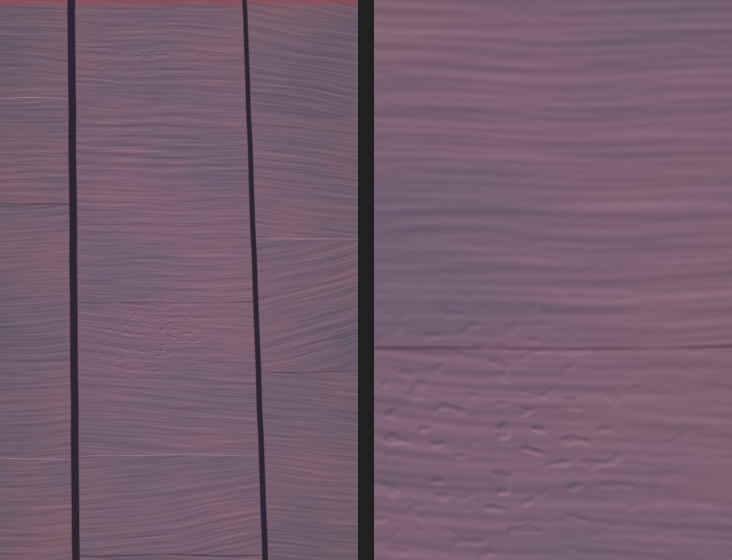
Left, the full canvas; right, a detail of the centre.
This texture is drawn by a WebGL 2 fragment shader. Its source:

```glsl
#version 300 es
precision highp float;
// Painted wooden boards: mauve brushed grain, two dark gaps and fine end joints.
uniform vec2 u_resolution;
out vec4 outColor;

const float ASPECT = 0.6406;
const float TAU = 6.2831853;
const vec3 PAINT_DARK = vec3(0.385, 0.305, 0.355);
const vec3 PAINT_LIGHT = vec3(0.565, 0.455, 0.545);
const vec3 GAP_DARK = vec3(0.18, 0.145, 0.195);
const vec3 GAP_RIM = vec3(0.33, 0.24, 0.30);
const vec3 JOINT_LIGHT = vec3(0.68, 0.52, 0.58);
const vec3 JOINT_DARK = vec3(0.26, 0.19, 0.24);
const vec3 TOP_GLOW = vec3(0.58, 0.29, 0.34);

// Joints: board index, height, tone (light > 0 > dark), grain slope above it
const int JOINT_COUNT = 10;
const vec4 JOINTS[JOINT_COUNT] = vec4[](
  vec4(0, 0.181, 0.65, 0.06), vec4(0, 0.637, -0.7, 0.0), vec4(0, 0.824, 0.9, -0.04),
  vec4(1, 0.008, -0.7, 0.13), vec4(1, 0.186, 0.6, -0.07), vec4(1, 0.461, -0.45, -0.02),
  vec4(1, 0.820, 0.15, -0.03), vec4(2, 0.336, -0.45, 0.24), vec4(2, 0.573, 0.75, -0.12),
  vec4(2, 0.790, -0.12, -0.16));

vec2 hashGradient(vec2 cell) {
  vec3 q = fract(vec3(cell.xyx) * vec3(0.1031, 0.1030, 0.0973));
  q += dot(q, q.yzx + 33.33);
  float angle = TAU * fract((q.x + q.y) * q.z);
  return vec2(cos(angle), sin(angle));
}

float gradientNoise(vec2 p) {
  vec2 i = floor(p), f = p - i;
  vec2 u = f * f * f * (f * (f * 6.0 - 15.0) + 10.0);
  float a = dot(hashGradient(i), f);
  float b = dot(hashGradient(i + vec2(1, 0)), f - vec2(1, 0));
  float c = dot(hashGradient(i + vec2(0, 1)), f - vec2(0, 1));
  float d = dot(hashGradient(i + vec2(1, 1)), f - vec2(1, 1));
  return mix(mix(a, b, u.x), mix(c, d, u.x), u.y);
}

// Soft elliptical spot, 1 at its center
float spot(vec2 p, vec2 center, vec2 radius) {
  vec2 d = (p - center) / radius;
  return exp(-dot(d, d));
}

// Height of the paint: brush lines, growth ripples and small pits
float relief(vec2 p, float midX, float slope, float seed) {
  float dx = p.x - midX;
  float v = p.y - slope * dx - (0.15 + slope) * dx * dx;
  v += 0.008 * gradientNoise(p * vec2(7, 9) + seed);
  float brush = gradientNoise(vec2(p.x * 5.0 + seed, v * 95.0));
  brush += 0.6 * gradientNoise(vec2(p.x * 13.0 - seed, v * 210.0));
  float rippleAmount = 0.05 + 0.22 * max(gradientNoise(p * vec2(4, 6) + seed), 0.0)
    + 0.32 * spot(p, vec2(0.26, 0.755), vec2(0.16, 0.06));
  float ripple = sin(TAU * v * 58.0 + 5.0 * gradientNoise(vec2(p.x * 5.0, v * 14.0)));
  float pitAmount = 0.12 + spot(p, vec2(0.28, 0.40), vec2(0.09, 0.07))
    + 0.6 * spot(p, vec2(0.22, 0.90), vec2(0.11, 0.04));
  float pits = smoothstep(0.12, 0.45, gradientNoise(p * vec2(75, 150) + seed));
  return brush + rippleAmount * ripple - 0.9 * pitAmount * pits;
}

// Antialiased band around a center line
float band(float distanceToLine, float halfWidth, float soft) {
  return 1.0 - smoothstep(halfWidth - soft, halfWidth + soft, abs(distanceToLine));
}

vec3 addGap(vec3 color, float d, float halfWidth, float soft) {
  color = mix(color, GAP_RIM, 0.8 * band(d, halfWidth + 0.0012, soft));
  return mix(color, GAP_DARK, band(d, halfWidth, soft));
}

void main() {
  vec2 uv = gl_FragCoord.xy / u_resolution;
  vec2 p = uv * vec2(ASPECT, 1.0);
  float soft = max(0.0012, 0.7 / u_resolution.y);

  // Leaning gaps divide the face into three boards
  float wobble = 0.0012 * gradientNoise(vec2(3.5, p.y * 14.0));
  float gapA = p.x - mix(0.1354, 0.1276, p.y) + wobble;
  float gapB = p.x - mix(0.4750, 0.4375, p.y) - wobble;
  float board = step(0.0, gapA) + step(0.0, gapB);
  float midX = 0.06 + 0.235 * board;

  // Each length between joints has its own grain
  float slope = 0.05 - 0.08 * board, seed = 17.3 * board, light = 0.0, dark = 0.0;
  for (int i = 0; i < JOINT_COUNT; i++) {
    vec4 joint = JOINTS[i];
    if (joint.x != board) continue;
    float wander = 0.004 * gradientNoise(vec2(p.x * 9.0, joint.y * 40.0));
    float d = p.y - joint.y - wander;
    if (d > 0.0) { slope = joint.w; seed += 5.7; }
    float wear = clamp(0.85 + gradientNoise(vec2(p.x * 22.0, joint.y * 70.0)), 0.0, 1.0);
    light = max(light, joint.z * wear * band(d, 0.0009, soft));
    dark = max(dark, -joint.z * wear * band(d, 0.0011, soft));
  }

  // Raking light over the relief, with broad fading of the paint
  float here = relief(p, midX, slope, seed);
  float shade = here - relief(p + vec2(-0.0008, 0.0022), midX, slope, seed);
  float fade = gradientNoise(p * vec2(5, 7) + seed) + 0.5 * gradientNoise(p * vec2(14, 30));
  float glow = spot(p, vec2(0.31, 0.5), vec2(0.32, 0.65));
  float tone = 0.40 + 0.42 * shade + 0.13 * fade + 0.22 * (glow - 0.5);
  vec3 color = mix(PAINT_DARK, PAINT_LIGHT, clamp(tone, -0.3, 1.3));
  color += vec3(0.016, -0.002, -0.012) * (2.0 * fade + shade);
  color += vec3(-0.012, 0.003, -0.012) * (1.0 - glow);

  color = mix(color, JOINT_LIGHT, light);
  color = mix(color, JOINT_DARK, dark);
  float topEdge = smoothstep(0.982, 1.0, p.y + 0.008 * gradientNoise(p * 18.0));
  color = mix(color, TOP_GLOW, 0.65 * topEdge);
  color = addGap(color, gapA, 0.0062, soft);
  color = addGap(color, gapB, mix(0.0046, 0.0034, p.y), soft);
  outColor = vec4(color, 1.0);
}
```
